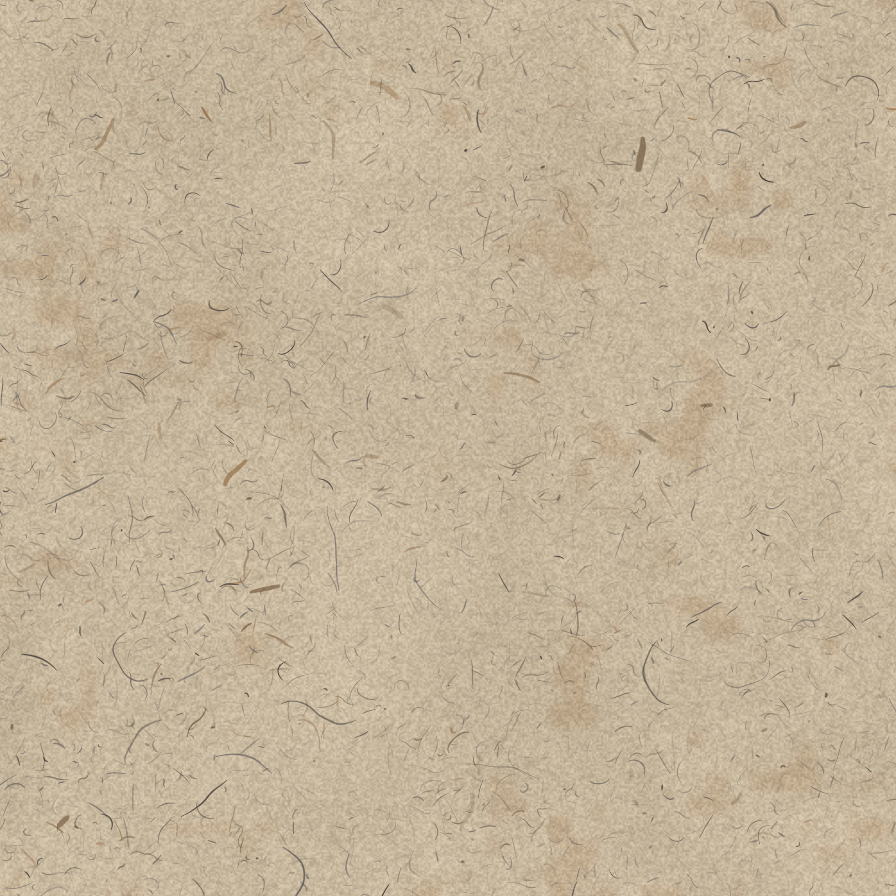
Reproduce this texture procedurally as a Shadertoy shader.

```glsl
const vec3 PAPER = vec3(0.781, 0.719, 0.618);
const vec3 CHARCOAL = vec3(0.17, 0.15, 0.14);
const vec3 SLATE = vec3(0.40, 0.39, 0.40);
const vec3 UMBER = vec3(0.43, 0.35, 0.25);
const vec3 TAN = vec3(0.64, 0.48, 0.32);
const vec3 CREAM = vec3(0.87, 0.82, 0.73);
const float FINE_GRAIN = 0.115;
const float COARSE_GRAIN = 0.050;
const float MOTTLE = 0.045;
const float BROAD_TONE = 0.030;
const float STAIN = 0.22;
const float WOBBLE = 0.009;

// Lengths and half widths are fractions of the canvas; bend is in radians.
// The longest span must not exceed one cell.
struct Fibre {
    float cells, density;
    vec2 span, halfWidth, opacity;
    float bend, taper;
    vec3 tintA, tintB;
};

const Fibre FUZZ = Fibre(38.0, 0.90, vec2(0.006, 0.026), vec2(0.0003, 0.0008),
    vec2(0.12, 0.55), 1.6, 0.5, UMBER, SLATE);
const Fibre HAIR = Fibre(23.0, 0.90, vec2(0.014, 0.043), vec2(0.0003, 0.0008),
    vec2(0.10, 0.50), 1.9, 0.5, UMBER, SLATE);
const Fibre WARM = Fibre(28.0, 0.32, vec2(0.008, 0.035), vec2(0.0005, 0.0014),
    vec2(0.15, 0.55), 1.2, 0.5, TAN, UMBER);
const Fibre DARK = Fibre(33.0, 0.50, vec2(0.006, 0.030), vec2(0.0004, 0.0008),
    vec2(0.25, 0.90), 1.3, 0.5, CHARCOAL, SLATE);
const Fibre LONG = Fibre(11.0, 0.36, vec2(0.030, 0.090), vec2(0.0005, 0.0010),
    vec2(0.35, 0.90), 1.9, 0.5, CHARCOAL, SLATE);
const Fibre CHIP = Fibre(20.0, 0.05, vec2(0.010, 0.046), vec2(0.0012, 0.0034),
    vec2(0.25, 0.75), 0.3, 0.2, TAN, UMBER);
const Fibre SPECK = Fibre(22.0, 0.25, vec2(0.001, 0.005), vec2(0.0006, 0.0014),
    vec2(0.30, 0.90), 0.3, 0.2, CHARCOAL, UMBER);
const Fibre FLECK = Fibre(8.0, 0.20, vec2(0.002, 0.012), vec2(0.0010, 0.0025),
    vec2(0.30, 0.70), 0.5, 0.4, CREAM, CREAM);

vec4 hash4(vec2 p) {
    vec4 q = fract(p.xyxy * vec4(0.1031, 0.1030, 0.0973, 0.1099));
    q += dot(q, q.wzxy + 33.33);
    return fract((q.xxyz + q.yzzw) * q.zywx);
}

// Four independent noise channels
vec4 noise4(vec2 p) {
    vec2 i = floor(p), f = fract(p);
    f = f * f * (3.0 - 2.0 * f);
    vec2 e = vec2(0.0, 1.0);
    return mix(mix(hash4(i), hash4(i + e.yx), f.x),
               mix(hash4(i + e.xy), hash4(i + e.yy), f.x), f.y);
}

// x: distance to an arc tangent to the x axis, y: position along it, 0 mid to 1 tip
vec2 arcDistance(vec2 p, float halfSpan, float bend) {
    float radius = halfSpan / bend;
    vec2 q = p - vec2(0.0, radius);
    float a = clamp(atan(q.x, -q.y), -bend, bend);
    return vec2(length(q - radius * vec2(sin(a), -cos(a))), abs(a) / bend);
}

// One fibre at most per cell, gathered from the four nearest cells
vec3 scatter(vec3 col, vec2 uv, float pixel, Fibre k, float seed, float strength) {
    vec2 home = floor(uv * k.cells - 0.5);
    float reach = 0.5 * k.span.y + k.halfWidth.y + pixel;
    for (int n = 0; n < 4; n++) {
        vec2 cell = home + vec2(n & 1, n >> 1);
        vec4 place = hash4(cell + seed * 37.0 + 11.0);
        vec2 p = uv - (cell + place.xy) / k.cells;
        if (place.w > k.density || dot(p, p) > reach * reach) continue;

        vec4 form = hash4(cell + seed * 53.0 + 101.0);
        float angle = 6.2832 * place.z;
        float c = cos(angle), s = sin(angle);
        p = mat2(c, -s, s, c) * p;
        if (form.z > 0.65 && p.x < 0.0) p.y = -p.y; // S-shaped fibres

        float halfSpan = 0.5 * mix(k.span.x, k.span.y, form.x * form.x);
        vec2 arc = arcDistance(p, halfSpan, mix(0.08, k.bend, form.y * form.y));
        float halfWidth = mix(k.halfWidth.x, k.halfWidth.y, form.w);
        halfWidth *= 1.0 - k.taper * arc.y * arc.y;
        float edge = arc.x - halfWidth;
        if (edge > pixel) continue;

        vec4 look = hash4(cell + seed * 71.0 + 211.0);
        float cover = 1.0 - smoothstep(-0.7 * pixel, 0.7 * pixel, edge);
        float alpha = mix(k.opacity.x, k.opacity.y, look.x * look.x);
        vec3 tint = mix(k.tintA, k.tintB, look.y);
        col = mix(col, tint, min(cover * alpha * strength, 1.0));
    }
    return col;
}

void mainImage(out vec4 fragColor, in vec2 fragCoord) {
    float pixel = 1.0 / iResolution.y;
    vec2 uv = fragCoord * pixel;
    vec4 broad = noise4(uv * 14.0 + 5.0);
    vec4 small = noise4(uv * 40.0 + 23.0);
    vec4 cloud = mix(broad, small, 0.4);

    // Pulp: cloudy tone, warm stains and grain
    vec3 col = PAPER + MOTTLE * (cloud.x - 0.5);
    col += BROAD_TONE * (noise4(uv * 5.0 + 71.0).x - 0.5);
    col = mix(col, TAN, STAIN * smoothstep(0.66, 0.88, cloud.y));
    col += COARSE_GRAIN * (noise4(uv * vec2(210.0, 270.0)).x - 0.5);
    col += FINE_GRAIN * (noise4(uv * 500.0 + 29.0).x - 0.5);

    // Fibres, from the buried hairs up to the dark ones on the surface
    vec2 bent = uv + WOBBLE * (small.zw - 0.5);
    float strength = mix(0.50, 1.65, smoothstep(0.3, 0.7, cloud.z));
    for (int i = 0; i < 2; i++) {
        col = scatter(col, bent, pixel, FUZZ, float(i), strength);
        col = scatter(col, bent, pixel, HAIR, float(i) + 2.0, strength);
    }
    col = scatter(col, bent, pixel, WARM, 6.0, strength);
    col = scatter(col, bent, pixel, CHIP, 7.0, 1.0);
    col = scatter(col, bent, pixel, FLECK, 8.0, 1.0);
    col = scatter(col, bent, pixel, DARK, 9.0, 1.0);
    col = scatter(col, bent, pixel, LONG, 10.0, 1.0);
    col = scatter(col, bent, pixel, SPECK, 11.0, 1.0);

    fragColor = vec4(clamp(col, 0.0, 1.0), 1.0);
}
```
